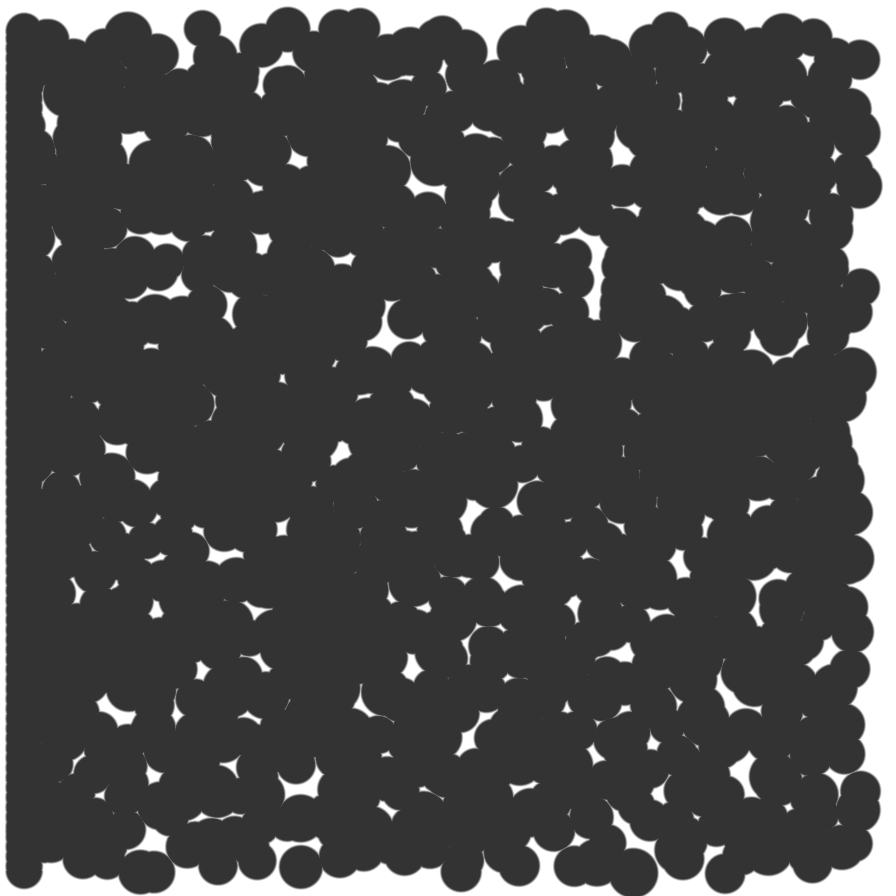
A WebGL 2 fragment shader for this pattern:

```glsl
#version 300 es
precision highp float;

uniform vec2 u_resolution;
out vec4 fragColor;

#define CELLS 32.0
#define SPREAD 1.25
#define RADIUS_MIN 0.0205
#define RADIUS_MAX 0.0280
#define BOX_MIN vec2(0.0265, 0.0285)
#define BOX_MAX vec2(0.9580, 0.9650)
#define LEFT_EDGE 0.0065
#define CHAIN_STEP 0.0110
#define SOFTNESS 0.0018
#define INK vec3(0.2)
#define PAPER vec3(1.0)

// Integer hash: three values in 0..1 per grid cell
vec3 hash3(ivec2 cell) {
    uvec3 v = uvec3(uvec2(cell + 64), 7u) * 1664525u + 1013904223u;
    v.x += v.y * v.z;
    v.y += v.z * v.x;
    v.z += v.x * v.y;
    v ^= v >> 16u;
    v.x += v.y * v.z;
    v.y += v.z * v.x;
    v.z += v.x * v.y;
    return vec3(v >> 8u) / 16777216.0;
}

// Distance to the nearest disc of the jittered grid
float scatteredDiscs(vec2 p) {
    vec2 cellSize = (BOX_MAX - BOX_MIN) / CELLS;
    ivec2 home = ivec2(floor((p - BOX_MIN) / cellSize));
    float nearest = 1.0;
    for (int y = -2; y <= 2; y++) {
        for (int x = -2; x <= 2; x++) {
            ivec2 cell = home + ivec2(x, y);
            if (any(lessThan(cell, ivec2(0))) ||
                any(greaterThanEqual(cell, ivec2(CELLS)))) continue;
            vec3 rnd = hash3(cell);
            float radius = mix(RADIUS_MIN, RADIUS_MAX, rnd.z);
            vec2 jitter = 0.5 + (rnd.xy - 0.5) * SPREAD;
            vec2 center = BOX_MIN + (vec2(cell) + jitter) * cellSize;
            center.x = max(center.x, LEFT_EDGE + radius);
            nearest = min(nearest, length(p - center) - radius);
        }
    }
    return nearest;
}

// Distance to the dense column of discs along the left side
float leftChain(vec2 p) {
    float row = round(p.y / CHAIN_STEP) * CHAIN_STEP;
    vec2 center = vec2(LEFT_EDGE + RADIUS_MIN, clamp(row, BOX_MIN.y, BOX_MAX.y));
    return length(p - center) - RADIUS_MIN;
}

void main() {
    float side = min(u_resolution.x, u_resolution.y);
    vec2 p = gl_FragCoord.xy / side;
    float dist = min(scatteredDiscs(p), leftChain(p));
    float soft = max(SOFTNESS, 0.75 / side);
    fragColor = vec4(mix(INK, PAPER, smoothstep(-soft, soft, dist)), 1.0);
}
```
